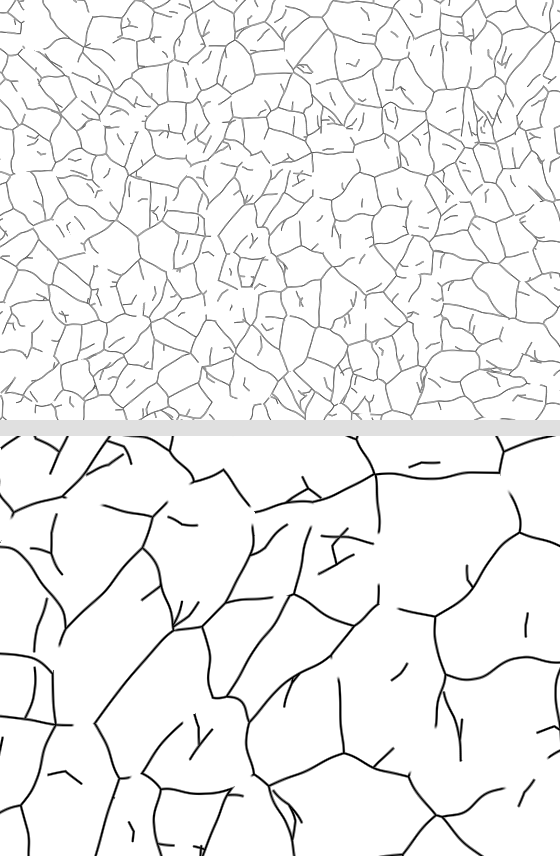
Top: the whole. Bottom: its middle third, enlarged.
Write a WebGL 2 fragment shader that draws this texture.

```glsl
#version 300 es
precision highp float;
precision highp int;

uniform vec2 u_resolution;
out vec4 fragColor;

const float TAU = 6.2831853;
const float CELLS_PER_HEIGHT = 15.2;
const float LINE_WIDTH = 1.0 / 576.0;
const float EMPTY_SHARE = 0.22;
const float BROKEN_SHARE = 0.27;
const float TWIG_SHARE = 0.6;

vec3 hash3(vec2 cell, int salt) {
    uvec3 v = uvec3(ivec3(ivec2(cell) + 4096, salt + 17));
    v = v * 1664525u + 1013904223u;
    v.x += v.y * v.z; v.y += v.z * v.x; v.z += v.x * v.y;
    v ^= v >> 16u;
    v.x += v.y * v.z; v.y += v.z * v.x; v.z += v.x * v.y;
    return vec3(v >> 8u) / 16777216.0;
}

// Smooth two-channel value noise in -1..1
vec2 noise2(vec2 p, int salt) {
    vec2 i = floor(p), f = fract(p);
    f = f * f * f * (f * (f * 6.0 - 15.0) + 10.0);
    vec2 low = mix(hash3(i, salt).xy, hash3(i + vec2(1, 0), salt).xy, f.x);
    vec2 high = mix(hash3(i + vec2(0, 1), salt).xy, hash3(i + vec2(1, 1), salt).xy, f.x);
    return mix(low, high, f.y) * 2.0 - 1.0;
}

// Gentle stretching plus a fine wobble of the lines
vec2 warp(vec2 p) {
    return p * CELLS_PER_HEIGHT + 0.8 * noise2(p * 3.0, 50) + 0.1 * noise2(p * 28.0, 51);
}

vec2 direction(float angle) {
    return vec2(cos(angle), sin(angle));
}

// Warped distance along a unit normal, converted to pixels
float toPixels(float dist, vec2 normal, mat2 jacobian) {
    return dist / max(length(normal * jacobian), 1e-5);
}

// Box-filtered stroke; stroke holds half width and feather in pixels
float lineInk(float dist, vec2 stroke) {
    vec2 edges = dist + vec2(stroke.x, -stroke.x);
    vec2 ramps = clamp(0.5 + 0.5 * edges / stroke.y, 0.0, 1.0);
    return ramps.x - ramps.y;
}

float segmentInk(vec2 p, vec2 a, vec2 b, mat2 jacobian, vec2 stroke) {
    vec2 ab = b - a;
    vec2 v = p - a - ab * clamp(dot(p - a, ab) / dot(ab, ab), 0.0, 1.0);
    float dist = length(v);
    return lineInk(toPixels(dist, v / max(dist, 1e-5), jacobian), stroke);
}

// Cracks between irregular cells, some of them interrupted
float cellCracks(vec2 p, vec2 owner, vec2 site, mat2 jacobian, vec2 stroke) {
    float ink = 0.0;
    for (int y = -3; y <= 3; y++)
    for (int x = -3; x <= 3; x++) {
        vec2 cell = owner + vec2(x, y);
        vec3 h = hash3(cell, 0);
        if (cell == owner || h.z < EMPTY_SHARE) continue;
        vec2 other = cell + h.xy;
        vec2 middle = 0.5 * (site + other);
        vec2 normal = normalize(other - site);
        float dist = toPixels(dot(middle - p, normal), normal, jacobian);
        // The same gap is found from either side of the edge
        vec3 gap = hash3(owner + cell, 9);
        float along = dot(p - middle, vec2(-normal.y, normal.x)) * (normal.x < 0.0 ? -1.0 : 1.0);
        float gapRadius = gap.x < BROKEN_SHARE ? mix(0.08, 0.5, gap.y) : -1.0;
        float keep = smoothstep(-0.03, 0.03, abs(along - (gap.z - 0.5) * 1.2) - gapRadius);
        ink = max(ink, keep * lineInk(dist, stroke));
    }
    return ink;
}

// Short bent twigs inside one cell, some forking from the previous twig
float twigs(vec2 p, vec2 owner, vec2 site, mat2 jacobian, vec2 stroke) {
    float ink = 0.0;
    vec2 fork = site;
    for (int i = 0; i < 3; i++) {
        vec3 place = hash3(owner, 20 + i);
        vec3 shape = hash3(owner, 30 + i);
        if (shape.x > TWIG_SHARE) continue;
        vec2 start = i > 0 && shape.x < 0.2 ? fork : site + (place.xy - 0.5) * 1.2;
        float angle = place.z * TAU;
        float size = mix(0.13, 0.34, shape.y);
        vec2 bend = start + size * direction(angle);
        vec2 tip = bend + size * direction(angle + (shape.z - 0.5) * 1.8);
        ink = max(ink, segmentInk(p, start, bend, jacobian, stroke));
        ink = max(ink, segmentInk(p, bend, tip, jacobian, stroke));
        fork = bend;
    }
    return ink;
}

void main() {
    vec2 uv = gl_FragCoord.xy / u_resolution.y;
    vec2 p = warp(uv);
    mat2 jacobian = mat2(dFdx(p), dFdy(p));
    // Softness drifts along the strokes
    float feather = 0.8 + 0.27 * noise2(uv * 90.0, 52).x;
    vec2 stroke = vec2(0.5 * LINE_WIDTH * u_resolution.y, feather);

    // Nearest occupied site owns this point
    vec2 owner = floor(p), site = owner;
    float nearest = 1e5;
    for (int y = -2; y <= 2; y++)
    for (int x = -2; x <= 2; x++) {
        vec2 cell = floor(p) + vec2(x, y);
        vec3 h = hash3(cell, 0);
        float dist = length(cell + h.xy - p);
        if (h.z >= EMPTY_SHARE && dist < nearest) {
            nearest = dist;
            owner = cell;
            site = cell + h.xy;
        }
    }

    float ink = max(cellCracks(p, owner, site, jacobian, stroke),
                    twigs(p, owner, site, jacobian, stroke));
    fragColor = vec4(vec3(1.0 - ink), 1.0);
}
```
